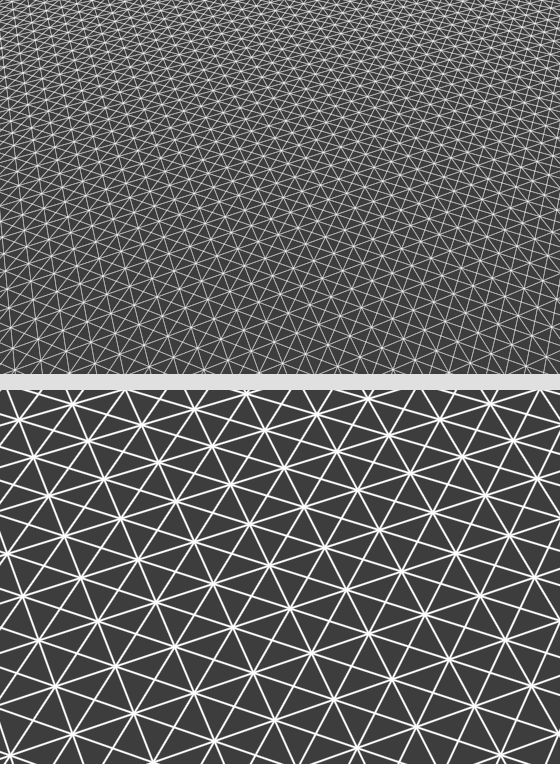
Top: the whole. Bottom: its middle third, enlarged.
Give the GLSL for this pattern, as a Shadertoy shader.

```glsl
const vec3 BACKGROUND = vec3(0.238);
const vec3 LINE_COLOR = vec3(1.0);
const float LINE_WIDTH = 0.00175;   // fraction of canvas height
const float FILTER_PIXELS = 1.2;    // antialiasing footprint
const float HORIZON = 1.95;         // height of the vanishing line above center
const vec2 GRID_ORIGIN = vec2(-0.041, -0.044);
const vec2 STEP_ACROSS = vec2(0.0499, 0.0163);
const vec2 STEP_DOWN = vec2(0.0183, -0.0379);

// Screen position to grid coordinates on the receding plane
vec2 planeCoordinates(vec2 p) {
    vec2 ground = p / (1.0 - p.y / HORIZON);
    return inverse(mat2(STEP_ACROSS, STEP_DOWN)) * (ground - GRID_ORIGIN);
}

// Coverage of lines at whole values of s, with constant screen width
float lineCoverage(float s) {
    float pixel = 1.0 / iResolution.y;
    float gradient = length(vec2(dFdx(s), dFdy(s))) / pixel;
    float dist = abs(fract(s + 0.5) - 0.5) / max(gradient, 1e-5);
    float halfLine = 0.5 * LINE_WIDTH;
    float halfFilter = 0.5 * FILTER_PIXELS * pixel;
    float overlap = min(dist + halfLine, halfFilter) - max(dist - halfLine, -halfFilter);
    return clamp(overlap / (2.0 * halfFilter), 0.0, 1.0);
}

void mainImage(out vec4 fragColor, in vec2 fragCoord) {
    vec2 p = (fragCoord - 0.5 * iResolution.xy) / iResolution.y;
    vec2 cell = planeCoordinates(p);

    // Square cells crossed by both diagonals
    float gap = (1.0 - lineCoverage(cell.x)) * (1.0 - lineCoverage(cell.y));
    gap *= (1.0 - lineCoverage(cell.x + cell.y)) * (1.0 - lineCoverage(cell.x - cell.y));

    fragColor = vec4(mix(LINE_COLOR, BACKGROUND, gap), 1.0);
}
```
